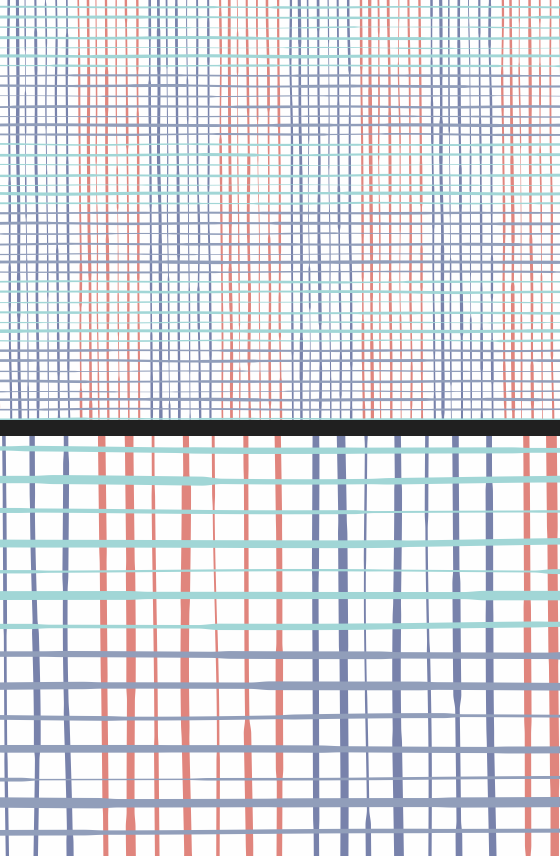
Top, the full canvas; bottom, a detail of the centre.
Give the GLSL for this pattern, as a Shadertoy shader.

```glsl
float hash(vec2 p) {
    return fract(sin(dot(p, vec2(127.1, 311.7))) * 43758.5453);
}

// Value noise along one line; a larger sharpness gives more abrupt steps.
float lineNoise(float t, float seed, float sharpness) {
    float cell = floor(t);
    float blend = clamp((fract(t) - 0.5) * sharpness + 0.5, 0.0, 1.0);
    blend = blend * blend * (3.0 - 2.0 * blend);
    return mix(hash(vec2(cell, seed)), hash(vec2(cell + 1.0, seed)), blend);
}

// Coverage of seven hand-drawn lines per band; one band spans one unit.
float bandLines(float across, float along, float centers[7], float halfWidths[7],
                float pixel, float seed) {
    float band = floor(across);
    float coverage = 0.0;
    for (int i = 0; i < 7; i++) {
        float id = band * 7.0 + float(i) + seed;
        float phase = hash(vec2(id, 4.7)) * 10.0;
        float wobble = (lineNoise(along * 6.0 + phase, id, 1.0) - 0.5) * 0.018;
        float wear = lineNoise(along * 10.0 + phase, id + 0.37, 8.0) - 0.5;
        float halfWidth = halfWidths[i] + wear * 0.009;
        float dist = abs(across - band - 0.07 - centers[i] - wobble);
        coverage = max(coverage, clamp((halfWidth - dist) / pixel + 0.5, 0.0, 1.0));
    }
    return coverage;
}

void mainImage(out vec4 fragColor, in vec2 fragCoord) {
    vec2 uv = fragCoord / iResolution.xy;
    float down = 1.0 - uv.y;

    // Band coordinates, with a slight lean on the vertical lines
    float column = uv.x * 7.934 - 1.046 - 0.04 * down;
    float row = down * 6.115 - 1.034;

    float vertical = bandLines(column, down,
        float[7](0.0, 0.124, 0.24, 0.385, 0.53, 0.675, 0.825),
        float[7](0.0148, 0.0215, 0.0085, 0.0187, 0.0088, 0.0148, 0.0148),
        7.934 / iResolution.x, 40.0);
    float horizontal = bandLines(row, uv.x,
        float[7](0.0, 0.149, 0.297, 0.451, 0.594, 0.716, 0.854),
        float[7](0.0148, 0.0175, 0.0088, 0.018, 0.008, 0.0215, 0.013),
        6.115 / iResolution.y, 240.0);

    // Alternating band colours
    vec3 coral = vec3(0.88, 0.52, 0.49);
    vec3 navy = vec3(0.47, 0.51, 0.67);
    vec3 slate = vec3(0.57, 0.62, 0.73);
    vec3 teal = vec3(0.63, 0.84, 0.84);
    vec3 columnColor = mod(floor(column), 2.0) < 0.5 ? coral : navy;
    vec3 rowColor = mod(floor(row), 2.0) < 0.5 ? slate : teal;

    // Horizontal lines lie over vertical ones
    vec3 color = vec3(0.995);
    color = mix(color, columnColor, vertical);
    color = mix(color, rowColor, horizontal);
    fragColor = vec4(color, 1.0);
}
```
